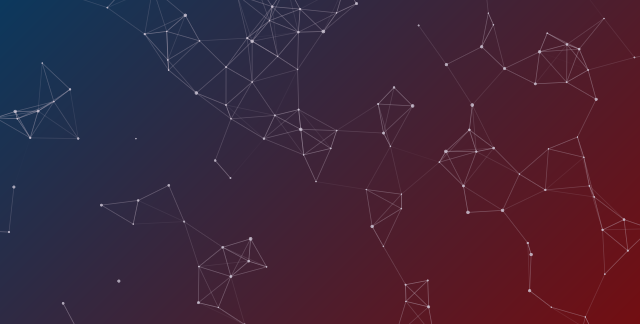
Give the GLSL for this background, as a Shadertoy shader.

```glsl
const vec3 COLD = vec3(0.045, 0.22, 0.365);
const vec3 WARM = vec3(0.45, 0.055, 0.07);
const vec3 LINK_COLOR = vec3(0.80, 0.74, 0.80);
const vec3 NODE_COLOR = vec3(0.82, 0.79, 0.85);

// Lengths are fractions of the canvas height
const float CELL = 0.08;
const float REACH = 2.0 * CELL;
const float LINK_HALF_WIDTH = 0.0011;
const float LINK_ALPHA = 0.62;
const float NODE_ALPHA = 0.75;
const float NODE_MIN = 0.0022;
const float NODE_MAX = 0.0058;
const float BASE_DENSITY = 0.23;
const float SEED = 17.0;

// Crowded regions: centre and radius
const int REGION_COUNT = 12;
const vec3 REGIONS[REGION_COUNT] = vec3[](
    vec3(0.84, 0.88, 0.24), vec3(0.50, 0.84, 0.13), vec3(0.66, 0.66, 0.12),
    vec3(0.08, 0.61, 0.10), vec3(0.42, 0.39, 0.14), vec3(0.74, 0.19, 0.13),
    vec3(0.93, 0.59, 0.13), vec3(1.20, 0.74, 0.09), vec3(1.50, 0.53, 0.16),
    vec3(1.23, 0.43, 0.10), vec3(1.28, 0.13, 0.11), vec3(1.83, 0.76, 0.10));

vec3 hash32(vec2 p) {
    vec3 q = fract(vec3(p.xyx) * vec3(0.1031, 0.1030, 0.0973));
    q += dot(q, q.yxz + 33.33);
    return fract((q.xxy + q.yzz) * q.zyx);
}

float density(vec2 p) {
    float crowd = BASE_DENSITY;
    for (int i = 0; i < REGION_COUNT; i++) {
        vec2 offset = (p - REGIONS[i].xy) / REGIONS[i].z;
        crowd = max(crowd, exp(-dot(offset, offset)));
    }
    return crowd;
}

float segmentDistance(vec2 p, vec2 a, vec2 b) {
    vec2 ab = b - a;
    float t = clamp(dot(p - a, ab) / max(dot(ab, ab), 1e-6), 0.0, 1.0);
    return length(p - a - ab * t);
}

// Share of a pixel covered by a thin stroke
float strokeCoverage(float d, float pixel) {
    float outer = min(d + 0.5 * pixel, LINK_HALF_WIDTH);
    float inner = max(d - 0.5 * pixel, -LINK_HALF_WIDTH);
    return max(outer - inner, 0.0) / pixel;
}

void mainImage(out vec4 fragColor, in vec2 fragCoord) {
    float pixel = 1.0 / iResolution.y;
    vec2 p = fragCoord * pixel;
    float aspect = iResolution.x * pixel;

    // Diagonal backdrop
    float slope = (p.x + 1.0 - p.y) / (aspect + 1.0);
    vec3 color = mix(COLD, WARM, slope);

    // Gather nearby nodes: position and size
    vec3 nodes[25];
    int count = 0;
    vec2 home = floor(p / CELL);
    for (int y = -2; y <= 2; y++) {
        for (int x = -2; x <= 2; x++) {
            vec2 cell = home + vec2(x, y);
            vec3 jitter = hash32(cell + SEED);
            vec2 place = (cell + jitter.xy) * CELL;
            if (jitter.z < density(place)) {
                float size = hash32(cell + 3.0 * SEED).x;
                nodes[count] = vec3(place, size);
                count++;
            }
        }
    }

    // Links fade as their ends move apart
    for (int i = 0; i < count; i++) {
        for (int j = i + 1; j < count; j++) {
            vec2 a = nodes[i].xy;
            vec2 b = nodes[j].xy;
            float strength = 1.0 - distance(a, b) / REACH;
            if (strength <= 0.0) continue;
            float cover = strokeCoverage(segmentDistance(p, a, b), pixel);
            color = mix(color, LINK_COLOR, LINK_ALPHA * sqrt(strength) * cover);
        }
    }

    // Node dots, mostly small
    for (int i = 0; i < count; i++) {
        float size = nodes[i].z;
        float radius = mix(NODE_MIN, NODE_MAX, size * size);
        float d = distance(p, nodes[i].xy) - radius;
        float cover = 1.0 - smoothstep(-0.5 * pixel, 0.5 * pixel, d);
        color = mix(color, NODE_COLOR, NODE_ALPHA * cover);
    }

    fragColor = vec4(color, 1.0);
}
```
